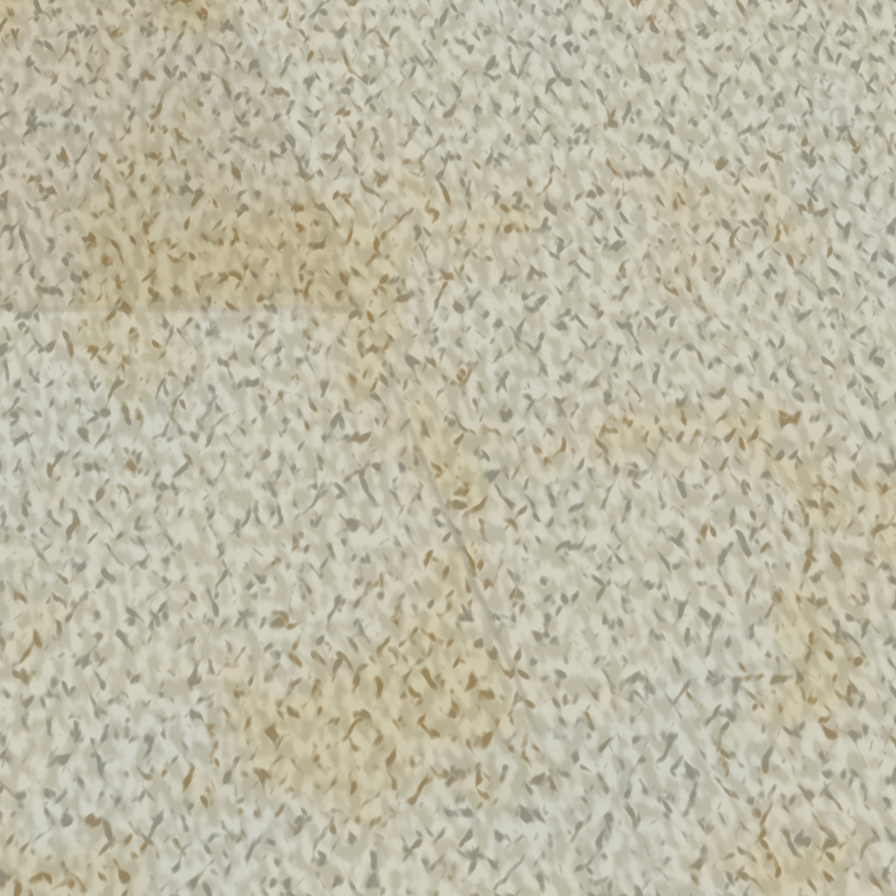
Write a three.js fragment shader that draws this texture.

```glsl
// Pale granite paving seen at a slant: cream grains with grey and rusty flecks.
// Stretched gradient noise in two leaning layers makes the grain; broad noise
// stains the slabs, and two faint joints divide them.
varying vec2 vUv;

vec2 randomGradient(vec2 cell) {
  vec2 h = fract(cell * vec2(0.1031, 0.1137));
  h += dot(h, h.yx + 33.33);
  float angle = 6.2832 * fract((h.x + h.y) * h.x * 17.31);
  return vec2(cos(angle), sin(angle));
}

float gradientNoise(vec2 p) {
  vec2 i = floor(p);
  vec2 f = p - i;
  vec2 w = f * f * f * (f * (f * 6.0 - 15.0) + 10.0);
  float a = dot(randomGradient(i), f);
  float b = dot(randomGradient(i + vec2(1.0, 0.0)), f - vec2(1.0, 0.0));
  float c = dot(randomGradient(i + vec2(0.0, 1.0)), f - vec2(0.0, 1.0));
  float d = dot(randomGradient(i + vec2(1.0, 1.0)), f - vec2(1.0, 1.0));
  return mix(mix(a, b, w.x), mix(c, d, w.x), w.y);
}

// Upright grains, sheared sideways by lean, with a finer octave on top
float grain(vec2 p, float lean, float seed) {
  vec2 q = vec2(p.x + lean * p.y, p.y) * vec2(72.0, 46.0) + seed;
  return gradientNoise(q) + 0.35 * gradientNoise(q * 1.9 + 37.4);
}

// Broad cloudy variation over the slabs
float clouds(vec2 p) {
  return gradientNoise(p) + 0.5 * gradientNoise(p * 2.1 + 11.3)
       + 0.3 * gradientNoise(p * 4.7 + 29.8);
}

void main() {
  // Grains shrink towards the far, upper edge
  vec2 ground = vec2((vUv.x - 0.5) * (0.92 + 0.25 * vUv.y),
                     vUv.y * (0.92 + 0.16 * vUv.y)) + 2.0;
  float stain = clouds(vUv * 4.0 + 5.7);
  float chill = clouds(vUv * 3.0 + 61.2);

  // Cream body of the stone
  float body = grain(ground, 0.2, 140.3) + 0.3 * gradientNoise(ground * 45.0 + 9.1);
  vec3 color = mix(vec3(0.735, 0.72, 0.64), vec3(0.825, 0.815, 0.75),
                   smoothstep(-0.38, 0.34, body));

  // Dark flecks leaning both ways, rusty where the stone is stained
  float fleck = max(grain(ground, 0.4, 17.6), grain(ground, -0.35, 310.9));
  float rust = smoothstep(-0.1, 0.45, 0.7 * stain + 0.8 * gradientNoise(ground * 24.0 + 71.5));
  vec3 fleckColor = mix(vec3(0.56, 0.55, 0.485), vec3(0.59, 0.51, 0.36), rust);
  color = mix(color, fleckColor, 0.9 * smoothstep(0.17, 0.54, fleck));

  // Warm stains and cool, bleached areas
  color *= mix(vec3(1.0), vec3(0.985, 0.96, 0.89), smoothstep(0.0, 0.5, stain));
  color *= mix(vec3(1.0), vec3(0.985, 1.0, 1.025), smoothstep(0.0, 0.4, chill));

  // Long slanting joint and the short level one that meets it
  float wobble = 0.004 * gradientNoise(vUv * 14.0 + 3.3);
  float across = vUv.x - 0.677 + 0.42 * vUv.y + wobble;
  float above = vUv.y - 0.655 + wobble;
  float leftSide = 1.0 - smoothstep(-0.004, 0.004, across);
  float longJoint = (1.0 - smoothstep(0.001, 0.006, abs(across)))
                  * (0.2 + 0.35 * smoothstep(0.3, 0.0, abs(vUv.y - 0.4)));
  float shortJoint = 0.22 * leftSide * (1.0 - smoothstep(0.001, 0.006, abs(above)));
  color = mix(color, vec3(0.62, 0.605, 0.54), max(longJoint, shortJoint));

  // The far left slab is a little darker and browner
  float farSlab = leftSide * smoothstep(-0.004, 0.004, above);
  color *= mix(vec3(1.0), vec3(0.965, 0.95, 0.925), farSlab);

  gl_FragColor = vec4(color, 1.0);
}
```
